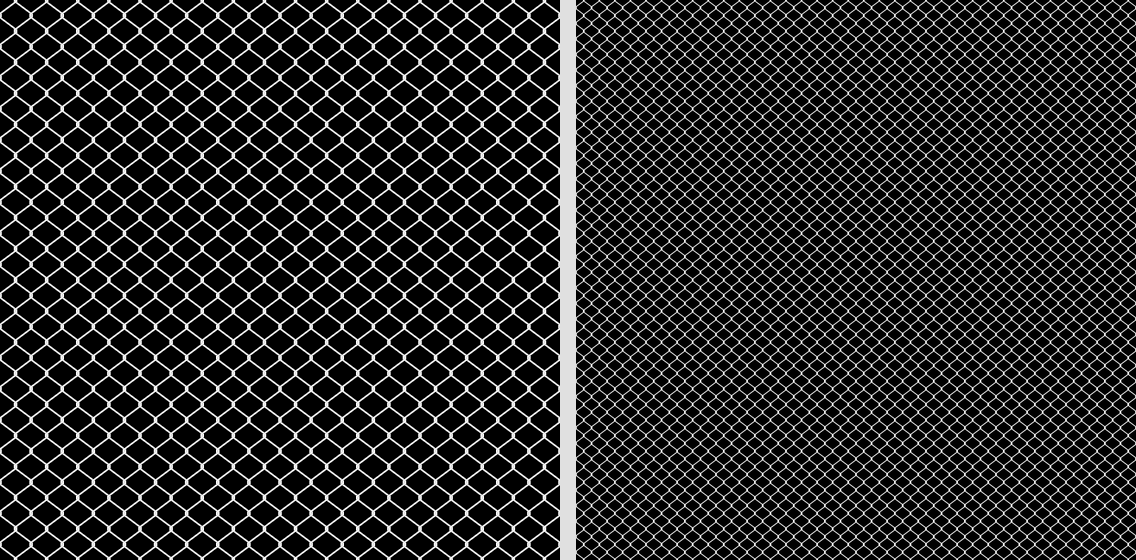
Left: one tile. Right: repeated 2 by 2.
This pattern is drawn by a WebGL 2 fragment shader. Its source:

```glsl
#version 300 es
precision highp float;
// Chain-link fence: white wire on black, 18 by 18 repeats with staggered knots.
// Every point is moved to its nearest knot, where two mirrored bent wires
// hook around each other; wires are distances to line segments.

uniform vec2 u_resolution;
out vec4 fragColor;

const float REPEATS = 18.0;
const float WIRE_RADIUS = 0.026;          // all lengths in repeats
const vec2 HOOK = vec2(-0.031, 0.040);    // bend of the right-hand wire
const vec2 WIRE_SLOPE = vec2(0.562, 0.420);
const vec3 BACKGROUND = vec3(0.0);
const vec3 WIRE_COLOR = vec3(0.985);
const vec3 CREASE_COLOR = vec3(0.79);

float segmentDistance(vec2 p, vec2 a, vec2 b) {
    vec2 ab = b - a;
    float t = clamp(dot(p - a, ab) / dot(ab, ab), 0.0, 1.0);
    return length(p - a - t * ab);
}

// Offset from the nearest knot of the staggered lattice.
vec2 knotOffset(vec2 cell) {
    vec2 a = fract(cell) - vec2(0.5);
    a.y -= sign(a.y) * 0.5;               // knots at (0.5, 0)
    vec2 b = fract(cell) - vec2(0.5);
    b.x -= sign(b.x) * 0.5;               // knots at (0, 0.5)
    float reachA = abs(a.x) + abs(a.y);
    float reachB = abs(b.x) + abs(b.y);
    return reachA < reachB ? a : b;
}

// Wire arriving from the right, bending at the knot and leaving to the right.
float bentWire(vec2 p) {
    p.y = abs(p.y);
    float arm = segmentDistance(p, HOOK, HOOK + 0.65 * WIRE_SLOPE);
    float bend = segmentDistance(p, vec2(HOOK.x, 0.0), HOOK);
    return min(arm, bend) - WIRE_RADIUS;
}

float coverage(float d, float pixel) {
    return clamp(0.5 - d / pixel, 0.0, 1.0);
}

void main() {
    vec2 cell = gl_FragCoord.xy / u_resolution * REPEATS;
    float pixel = REPEATS / min(u_resolution.x, u_resolution.y);
    vec2 p = knotOffset(cell);

    // The wires swap over and under between the two crossings.
    float side = p.y > 0.0 ? 1.0 : -1.0;
    float over = bentWire(vec2(p.x * side, p.y));
    float under = bentWire(vec2(-p.x * side, p.y));

    // Soft grey core in the gap between the hooks.
    float core = segmentDistance(p, vec2(0.0, -0.04), vec2(0.0, 0.04)) - 0.02;
    vec3 color = mix(BACKGROUND, CREASE_COLOR, coverage(core, pixel));

    // Lower wire, shaded beside the edge of the upper one.
    float lit = smoothstep(0.0, 0.022, over);
    color = mix(color, mix(CREASE_COLOR, WIRE_COLOR, lit), coverage(under, pixel));
    color = mix(color, WIRE_COLOR, coverage(over, pixel));

    fragColor = vec4(color, 1.0);
}
```
